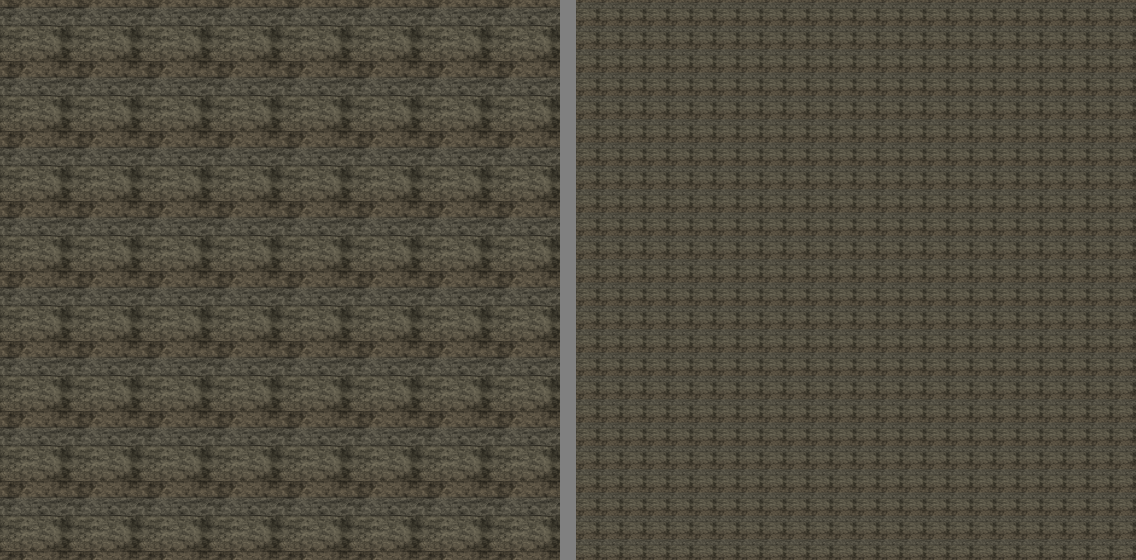
Left: one tile. Right: repeated 3 by 3.
This texture is drawn by a WebGL 2 fragment shader. Its source:

```glsl
#version 300 es
precision highp float;
// Weathered dark wooden planks with broken seams, stains and crisp grain, tiled 8 across and 8 down.

uniform vec2 u_resolution;
out vec4 fragColor;

const vec2 REPEATS = vec2(8.0, 8.0);
const vec3 OLIVE_WOOD = vec3(0.358, 0.341, 0.282);
const vec3 GREY_WOOD = vec3(0.334, 0.320, 0.272);
const vec3 BROWN_WOOD = vec3(0.340, 0.309, 0.250);
const vec3 GRIME_TINT = vec3(0.44, 0.44, 0.40);
const vec3 SEAM = vec3(0.135, 0.125, 0.100);

// Seam heights inside one tile, measured upward
const float LOW_SEAM = 0.120;
const float MAIN_SEAM = 0.630;
const float HIGH_SEAM = 0.896;

float hash(vec2 cell, float seed) {
    uvec3 k = uvec3(cell, seed) * uvec3(1597u, 3812u, 7919u);
    uint h = (k.x ^ (k.y << 8) ^ k.z) + 7477u;
    h = (h ^ (h >> 15)) * 73244475u;
    h = (h ^ (h >> 13)) * 73244475u;
    h ^= h >> 16;
    return float(h & 65535u) / 65535.0;
}

// Value noise that wraps over the unit tile
float noise(vec2 p, vec2 cells, float seed) {
    vec2 q = p * cells;
    vec2 i = floor(q);
    vec2 f = q - i;
    f = f * f * (3.0 - 2.0 * f);
    vec2 a = mod(i, cells);
    vec2 b = mod(i + 1.0, cells);
    float low = mix(hash(a, seed), hash(vec2(b.x, a.y), seed), f.x);
    float high = mix(hash(vec2(a.x, b.y), seed), hash(b, seed), f.x);
    return mix(low, high, f.y);
}

float fbm(vec2 p, vec2 cells, float seed) {
    float sum = 0.0;
    float weight = 0.533;
    for (int octave = 0; octave < 4; octave++) {
        sum += weight * noise(p, cells, seed + float(octave));
        cells *= 2.0;
        weight *= 0.5;
    }
    return sum;
}

vec2 wrapOffset(vec2 p, vec2 centre) {
    return fract(p - centre + 0.5) - 0.5;
}

float stain(vec2 p, vec2 centre, vec2 radius) {
    vec2 d = wrapOffset(p, centre) / radius;
    return exp(-dot(d, d));
}

float line(float offset, float halfWidth, float blur) {
    return 1.0 - smoothstep(halfWidth - blur, halfWidth + blur, abs(offset));
}

// Thin, nearly straight seam that fades in and out along its length
float seamLine(vec2 p, float height, float halfWidth, float blur, float faintest, float seed) {
    vec2 along = vec2(p.x, 0.0);
    float wave = (noise(along, vec2(6.0, 1.0), seed) - 0.5) * 0.016;
    float strength = mix(faintest, 1.0, smoothstep(0.25, 0.7, noise(along, vec2(9.0, 1.0), seed + 1.0)));
    return strength * line(wrapOffset(p, vec2(0.0, height + wave)).y, halfWidth, blur);
}

// Short curved cracks: contours of noise, kept only in patches
float scratches(vec2 p, vec2 cells, float seed) {
    float patches = smoothstep(0.42, 0.65, noise(p, vec2(6.0, 7.0), seed + 1.0));
    return patches * line(noise(p, cells, seed) - 0.5, 0.06, 0.05);
}

vec3 plankColour(float y) {
    float aboveLow = smoothstep(LOW_SEAM - 0.06, LOW_SEAM + 0.30, y);
    float aboveMain = smoothstep(MAIN_SEAM - 0.01, MAIN_SEAM + 0.01, y);
    float aboveHigh = smoothstep(HIGH_SEAM - 0.03, HIGH_SEAM + 0.03, y);
    vec3 colour = mix(BROWN_WOOD, OLIVE_WOOD, aboveLow);
    colour = mix(colour, GREY_WOOD, aboveMain);
    return mix(colour, BROWN_WOOD, aboveHigh);
}

float surfaceShade(vec2 p) {
    float mottle = fbm(p, vec2(6.0, 7.0), 10.0) - 0.5;
    float grain = fbm(p, vec2(3.0, 14.0), 20.0) - 0.5;
    float dashes = noise(p, vec2(16.0, 44.0), 26.0) - 0.5;
    float speck = noise(p, vec2(58.0, 60.0), 30.0) - 0.5;
    vec2 reliefCells = vec2(16.0, 22.0);
    float relief = noise(p, reliefCells, 40.0) - noise(p + vec2(0.014, 0.018), reliefCells, 40.0);
    return 1.0 + 0.34 * mottle + 0.30 * grain + 0.22 * dashes + 0.38 * speck + 0.38 * relief;
}

void main() {
    vec2 p = fract(gl_FragCoord.xy / u_resolution * REPEATS);
    float blur = 0.6 * REPEATS.y / u_resolution.y;

    // Planks and weathered grain
    vec3 colour = plankColour(p.y) * surfaceShade(p);

    // Ragged dark stains, the same in every tile; the tallest runs up the wide plank
    vec2 ragged = p + 0.15 * vec2(fbm(p, vec2(7.0, 8.0), 50.0) - 0.5, fbm(p, vec2(7.0, 8.0), 60.0) - 0.5);
    float dirt = 0.62 * stain(ragged, vec2(0.94, 0.27), vec2(0.075, 0.22));
    dirt += 0.48 * stain(ragged, vec2(0.90, 0.52), vec2(0.13, 0.08));
    dirt += 0.30 * stain(ragged, vec2(0.17, 0.53), vec2(0.12, 0.05));
    dirt += 0.36 * stain(ragged, vec2(0.80, 0.16), vec2(0.10, 0.08));

    // Knots crowd the narrow grey plank; pits and cracks lie everywhere
    float greyPlank = stain(p, vec2(p.x, 0.76), vec2(1.0, 0.12));
    float knots = smoothstep(0.50, 0.74, noise(ragged, vec2(9.0, 13.0), 70.0));
    float pits = smoothstep(0.68, 0.86, noise(ragged, vec2(18.0, 26.0), 80.0));
    dirt += 0.44 * knots * greyPlank + 0.36 * pits;
    dirt += 0.36 * scratches(ragged, vec2(8.0, 12.0), 84.0);
    colour *= mix(vec3(1.0), GRIME_TINT, min(dirt, 0.85));

    // Pale worn patch in the wide plank and a pale lip under the main seam
    colour *= 1.0 + 0.10 * stain(ragged, vec2(0.48, 0.36), vec2(0.26, 0.15));
    float lip = line(wrapOffset(p, vec2(0.0, MAIN_SEAM - 0.035)).y, 0.010, 0.018);
    colour *= 1.0 + 0.20 * lip * noise(p, vec2(7.0, 3.0), 88.0);

    // Seams of differing strength
    float seam = 0.82 * seamLine(p, MAIN_SEAM, 0.007, blur, 0.45, 90.0);
    seam = max(seam, 0.60 * seamLine(p, HIGH_SEAM, 0.006, blur, 0.20, 92.0));
    seam = max(seam, 0.55 * seamLine(p, LOW_SEAM, 0.006, blur, 0.05, 94.0));
    fragColor = vec4(mix(colour, SEAM, seam), 1.0);
}
```
